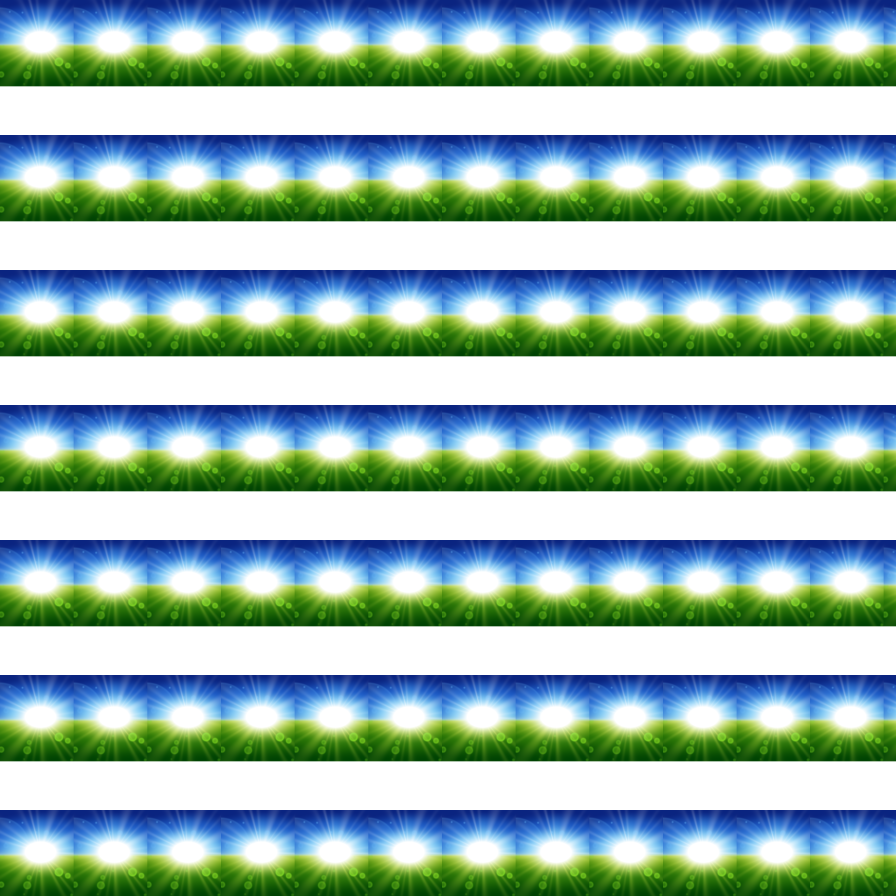
This pattern is drawn by a WebGL 1 fragment shader. Its source:

```glsl
precision highp float;
// Rows of repeated sunrise tiles, blue sky over a green field, parted by white bands.

uniform vec2 u_resolution;

// Layout, in canvas units
const float TILE_WIDTH = 0.0822;
const float ROW_PERIOD = 0.1507;
const float STRIP_HEIGHT = 0.0963;

// Scene, in tile widths, y pointing down from the top of the tile
const float TILE_BOTTOM = STRIP_HEIGHT / TILE_WIDTH;
const float HORIZON = 0.61;
const vec2 SUN = vec2(0.55, 0.57);
const vec2 SUN_SIZE = vec2(0.27, 0.18);
const float SUN_POWER = 1.8;
const float RAY_STRENGTH = 0.30;
const int BUBBLES = 16;
const int SAMPLES = 3;

const vec3 WHITE = vec3(1.0);
const vec3 NAVY = vec3(0.04, 0.14, 0.50);
const vec3 BLUE = vec3(0.11, 0.36, 0.78);
const vec3 CYAN = vec3(0.38, 0.76, 0.96);
const vec3 HAZE = vec3(0.84, 0.91, 0.66);
const vec3 LIME = vec3(0.62, 0.77, 0.08);
const vec3 GREEN = vec3(0.17, 0.47, 0.02);
const vec3 DARK_GREEN = vec3(0.0, 0.26, 0.01);
const vec3 SKY_BUBBLE = vec3(0.42, 0.75, 1.0);
const vec3 FIELD_BUBBLE = vec3(0.50, 0.85, 0.12);

float hash(float n) {
  return fract(sin(n * 91.345) * 4375.85);
}

// Translucent disc with a brighter rim
float bubble(vec2 p, vec2 center, float radius) {
  float d = length(p - center) - radius;
  float rim = smoothstep(0.025, 0.0, abs(d + 0.01));
  return smoothstep(0.012, -0.012, d) * (0.65 + 0.35 * rim);
}

// Uneven beams around the sun; whole frequencies close the circle
float rays(vec2 d) {
  float a = atan(d.y, d.x);
  float fine = 0.5 + 0.5 * sin(a * 23.0 + 2.0 * sin(a * 7.0));
  float broad = 0.5 + 0.5 * sin(a * 9.0 + 1.3 * sin(a * 4.0));
  return fine * fine * (0.4 + 0.6 * broad);
}

vec3 skyColor(vec2 d) {
  float q = length(d * vec2(0.55, 1.0)) / 0.57;
  vec3 c = mix(CYAN, BLUE, smoothstep(0.30, 0.68, q));
  return mix(c, NAVY, smoothstep(0.60, 1.0, q));
}

vec3 fieldColor(vec2 d) {
  float q = length(d * vec2(0.45, 1.0)) / 0.60;
  vec3 c = mix(LIME, GREEN, smoothstep(0.22, 0.62, q));
  return mix(c, DARK_GREEN, smoothstep(0.50, 1.0, q));
}

// Small bubbles strewn over the sky and the field
float scatteredBubbles(vec2 p) {
  float sum = 0.0;
  for (int i = 0; i < BUBBLES; i++) {
    float n = float(i) + 1.0;
    vec2 center = vec2(hash(n), hash(n + 31.7) * TILE_BOTTOM);
    float radius = mix(0.012, 0.045, pow(hash(n + 67.1), 2.0));
    sum += bubble(p, center, radius) * mix(0.15, 0.45, hash(n + 13.9));
  }
  return min(sum, 0.6);
}

vec3 sunriseTile(vec2 p) {
  vec2 d = p - SUN;
  float field = smoothstep(HORIZON - 0.02, HORIZON + 0.02, p.y);
  vec3 c = mix(skyColor(d), fieldColor(d), field);

  // Haze along the horizon and a pale beam above the sun
  c = mix(c, HAZE, 0.55 * exp(-abs(p.y - HORIZON) / 0.035));
  float beam = exp(-pow(d.x / 0.10, 2.0)) * smoothstep(0.0, 0.35, p.y);
  c = mix(c, CYAN, 0.45 * beam * (1.0 - field));

  // Beams
  float reach = exp(-length(d) * 2.6);
  vec3 rayColor = mix(WHITE, vec3(0.90, 0.95, 0.30), field);
  c = mix(c, rayColor, clamp(RAY_STRENGTH * 2.2 * rays(d) * reach, 0.0, 1.0));

  // Wide disc in the sky, then the lime bubbles of the field
  float disc = bubble(p, vec2(0.0, 0.50), 0.40);
  c = mix(c, SKY_BUBBLE, 0.22 * disc * (1.0 - field));
  c = mix(c, mix(SKY_BUBBLE, FIELD_BUBBLE, field), scatteredBubbles(p));
  float lime = bubble(p, vec2(0.80, 0.84), 0.06);
  lime = max(lime, 0.8 * bubble(p, vec2(0.92, 0.89), 0.04));
  lime = max(lime, 0.5 * bubble(p, vec2(0.37, 1.02), 0.055));
  c = mix(c, FIELD_BUBBLE, 0.85 * lime);

  // Sun
  vec2 s = d / SUN_SIZE;
  return mix(c, WHITE, min(SUN_POWER * exp(-dot(s, s)), 1.0));
}

vec3 pattern(vec2 uv) {
  float y = mod(1.0 - uv.y, ROW_PERIOD);
  vec2 p = vec2(fract(uv.x / TILE_WIDTH), y / TILE_WIDTH);
  return y < STRIP_HEIGHT ? sunriseTile(p) : WHITE;
}

void main() {
  // Average a grid of samples to smooth every edge
  vec3 sum = vec3(0.0);
  for (int j = 0; j < SAMPLES; j++) {
    for (int i = 0; i < SAMPLES; i++) {
      vec2 offset = (vec2(float(i), float(j)) + 0.5) / float(SAMPLES) - 0.5;
      sum += pattern((gl_FragCoord.xy + offset) / u_resolution);
    }
  }
  gl_FragColor = vec4(sum / float(SAMPLES * SAMPLES), 1.0);
}
```
